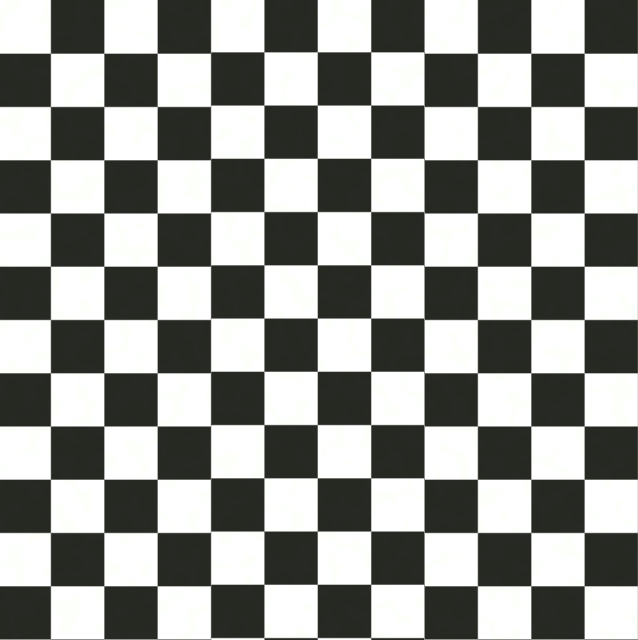
A Shadertoy shader for this pattern:

```glsl
// Charcoal and white checkerboard, twelve by twelve, with a slightly raised middle band and faint mottling.

vec2 hash2(vec2 p) {
    vec3 q = fract(p.xyx * vec3(0.1031, 0.1030, 0.0973));
    q += dot(q, q.yzx + 33.33);
    return fract((q.xx + q.yz) * q.zy);
}

// Distance to the nearest scattered cell point
float cellular(vec2 p) {
    vec2 cell = floor(p);
    float nearest = 2.0;
    for (int y = -1; y <= 1; y++) {
        for (int x = -1; x <= 1; x++) {
            vec2 neighbor = cell + vec2(x, y);
            nearest = min(nearest, distance(p, neighbor + hash2(neighbor)));
        }
    }
    return nearest;
}

// Soft square wave: +1 on even cells, -1 on odd cells
vec2 squareWave(vec2 x, vec2 softness) {
    vec2 triangle = 0.5 - abs(mod(x + 0.5, 2.0) - 1.0);
    return clamp(triangle / softness, -1.0, 1.0);
}

void mainImage(out vec4 fragColor, in vec2 fragCoord) {
    vec2 uv = fragCoord / iResolution.xy;
    vec2 softness = 12.0 * max(0.6 / iResolution.xy, vec2(0.0011));

    // Board coordinates: columns from the left, rows from the top
    vec2 board = vec2(uv.x * 11.954 + 0.0455, (1.0 - uv.y) * 12.019 - 0.0094);

    // The four middle columns sit slightly higher
    float middleBand = 1.0 - smoothstep(2.0 - softness.x, 2.0 + softness.x, abs(board.x - 6.0));
    board.y = max(board.y + 0.027 * middleBand, 0.1);

    vec2 wave = squareWave(board, softness);
    float white = 0.5 + 0.5 * wave.x * wave.y;

    // Faint tint variation within both colours
    float mottle = cellular(board * 3.0);
    vec3 charcoal = mix(vec3(0.15, 0.16, 0.13), vec3(0.15, 0.16, 0.14), smoothstep(0.35, 0.5, mottle));
    vec3 paper = mix(vec3(1.0), vec3(0.99, 1.0, 0.98), smoothstep(0.5, 0.65, mottle));

    fragColor = vec4(mix(charcoal, paper, white), 1.0);
}
```
